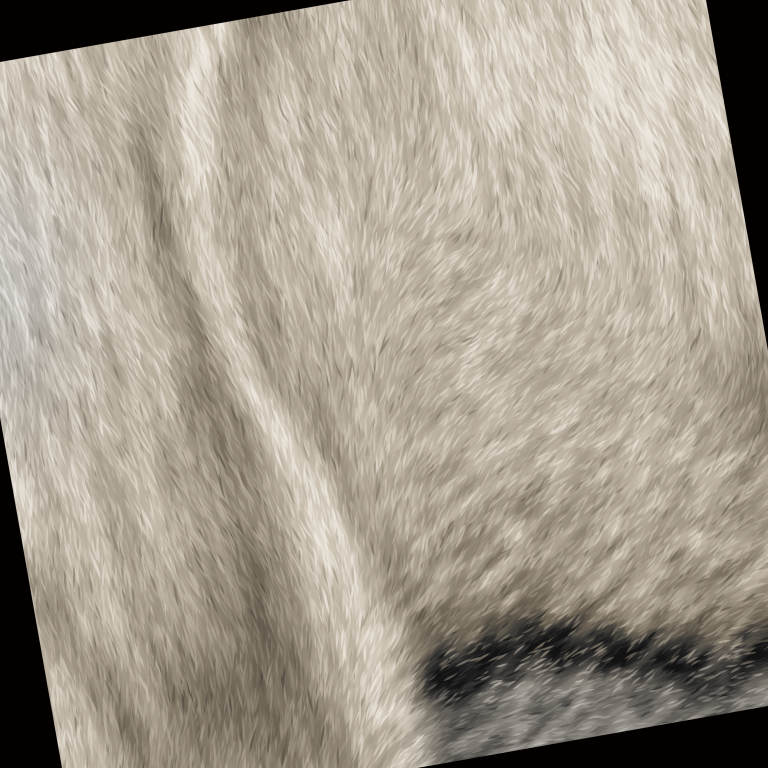
Reproduce this texture procedurally as a WebGL 2 fragment shader.

```glsl
#version 300 es
precision highp float;
uniform vec2 u_resolution;
out vec4 fragColor;

float hash(vec2 p) {
  return fract(sin(dot(p, vec2(127.1, 311.7))) * 43758.5453);
}

float noise(vec2 p) {
  vec2 i = floor(p), f = fract(p);
  f = f * f * (3.0 - 2.0 * f);
  return mix(mix(hash(i), hash(i + vec2(1, 0)), f.x),
             mix(hash(i + vec2(0, 1)), hash(i + vec2(1, 1)), f.x), f.y);
}

float bell(float x) { return exp(-x * x); }

// Clumps stretched along a fixed angle
float clumps(vec2 p, float angle, vec2 scale) {
  vec2 along = vec2(cos(angle), sin(angle));
  return noise(vec2(dot(p, along), dot(p, vec2(-along.y, along.x))) * scale) - 0.5;
}

// Weight of the short, slanted coat on the right
float shortCoat(vec2 p) {
  float below = 1.25 - 0.67 * p.x - p.y;
  return smoothstep(-0.02, 0.24, below) * smoothstep(0.4, 0.62, p.x);
}

float hairAngle(vec2 p) {
  float coat = shortCoat(p);
  float angle = mix(1.87, 0.85, coat) + 0.5 * (noise(p * 7.0) - 0.5);
  angle -= 0.5 * coat * (1.0 - smoothstep(0.08, 0.32, p.y));
  return angle - 0.4 * bell((p.x - 0.3) / 0.15) * (1.0 - smoothstep(0.0, 0.3, p.y));
}

// Dark patch with a hard left end
float darkBand(vec2 p) {
  float middle = 0.14 + 0.015 * sin(p.x * 19.0) + 0.03 * (p.x - 0.7);
  float side = smoothstep(0.53, 0.59, p.x);
  return side * bell((p.y - middle) / 0.042) * mix(1.0, 0.75, smoothstep(0.7, 0.85, p.x));
}

float coatTone(vec2 p) {
  float coat = shortCoat(p);
  vec2 q = p + 0.025 * (vec2(noise(p * 9.0), noise(p * 9.0 + 40.0)) - 0.5);
  float tone = 0.79 + 0.07 * (noise(p * 6.0 + 11.0) - 0.5);

  // Furrow and the pale ridge beside it
  float low = 1.0 - smoothstep(0.1, 0.8, q.y);
  float furrow = q.x - 0.18 - 0.27 * (0.83 - q.y);
  tone -= 0.2 * bell(furrow / mix(0.025, 0.075, low)) * (1.0 - smoothstep(0.78, 0.9, q.y));
  float ridge = q.x - 0.25 - 0.28 * (1.0 - smoothstep(-0.02, 0.75, q.y))
              - 0.03 * smoothstep(0.82, 1.0, q.y);
  tone += 0.12 * bell(ridge / mix(0.022, 0.05, low));
  tone -= 0.11 * bell((ridge - 0.06) / 0.04);

  // Shaded lower left
  tone -= 0.26 * bell(length((q - vec2(0.27, 0.08)) / vec2(0.1, 0.13)));
  tone -= 0.13 * bell((q.x - 0.08 - 0.6 * (0.18 - q.y)) / 0.035)
        * (1.0 - smoothstep(0.2, 0.35, q.y));

  // Pale upper right, mottled flank and dark band
  tone += 0.05 * smoothstep(0.0, 0.1, q.y - 1.25 + 0.67 * q.x) * smoothstep(0.45, 0.6, q.x);
  tone -= coat * (0.04 + 0.12 * (1.0 - smoothstep(0.15, 0.45, q.y)));
  tone -= 0.2 * bell(length((q - vec2(1.01, 0.48)) / vec2(0.08, 0.1)));
  tone -= 0.52 * darkBand(q);
  tone -= 0.12 * smoothstep(0.53, 0.58, q.x) * (1.0 - smoothstep(0.06, 0.14, q.y));

  tone += 0.15 * (1.0 - coat) * clumps(p, 1.87, vec2(13, 70));
  float mottle = clumps(p, 0.75, vec2(30, 75));
  return tone + coat * (0.16 + 0.18 * (1.0 - smoothstep(0.15, 0.5, p.y))) * mottle;
}

// Warm grey ramp, cooler at the left rim and in the band
vec3 furColor(float tone, vec2 p) {
  float v = clamp(tone, 0.07, 0.93);
  float warmth = smoothstep(0.12, 0.5, v) * (1.0 - 0.5 * smoothstep(0.76, 0.95, v));
  warmth *= 1.0 - 0.65 * bell(length((p - vec2(0.0, 0.62)) / vec2(0.11, 0.2)));
  warmth *= 1.0 - 0.6 * smoothstep(0.5, 0.6, p.x) * (1.0 - smoothstep(0.08, 0.2, p.y));
  return v - warmth * vec3(0.0, 0.04, 0.105);
}

void main() {
  vec2 uv = gl_FragCoord.xy / u_resolution;
  float pixel = 1.0 / min(u_resolution.x, u_resolution.y);
  vec3 color = furColor(coatTone(uv) - 0.05, uv);

  // Layers of tapered hairs, one per jittered cell
  for (int layer = 0; layer < 12; layer++) {
    float seed = float(layer) * 17.3;
    vec2 grid = uv * 46.0 + vec2(hash(vec2(seed, 1.0)), hash(vec2(seed, 2.0)));
    for (int k = 0; k < 9; k++) {
      vec2 cell = floor(grid) + vec2(k % 3 - 1, k / 3 - 1);
      vec2 id = cell + seed;
      vec2 offset = (grid - cell - vec2(hash(id), hash(id + 5.7))) / 46.0;
      vec2 root = uv - offset;
      float angle = hairAngle(root) + 0.5 * (hash(id + 9.1) - 0.5);
      vec2 along = vec2(cos(angle), sin(angle));
      float size = mix(0.021, 0.013, shortCoat(root)) * mix(0.65, 1.0, hash(id + 3.3));
      float t = dot(offset, along) / size;
      float bend = 0.003 * (hash(id + 6.2) - 0.5) * t * t;
      float across = abs(dot(offset, vec2(-along.y, along.x)) - bend);
      float width = 0.0015 * (1.0 - t * t);
      if (abs(t) > 1.0 || across > width + pixel) continue;

      float cover = 1.0 - smoothstep(width - 0.7 * pixel, width + 0.7 * pixel, across);
      float pick = hash(id + 2.4);
      float tone = coatTone(root) + 0.19 * (pick - 0.45);
      tone += 0.3 * darkBand(root) * step(0.75, pick);
      tone -= 0.13 * step(0.86, hash(id + 8.8));
      color = mix(color, furColor(tone, root), 0.75 * cover * (1.0 - t * t * t * t));
    }
  }

  // Tilted square on black
  vec2 c = uv - 0.5;
  vec2 turned = abs(vec2(dot(c, vec2(0.985, 0.174)), dot(c, vec2(-0.174, 0.985))));
  float edge = max(turned.x, turned.y) - 0.5;
  color = mix(color, vec3(0.01, 0.0, 0.0), smoothstep(-0.7 * pixel, 0.7 * pixel, edge));
  fragColor = vec4(color, 1.0);
}
```
